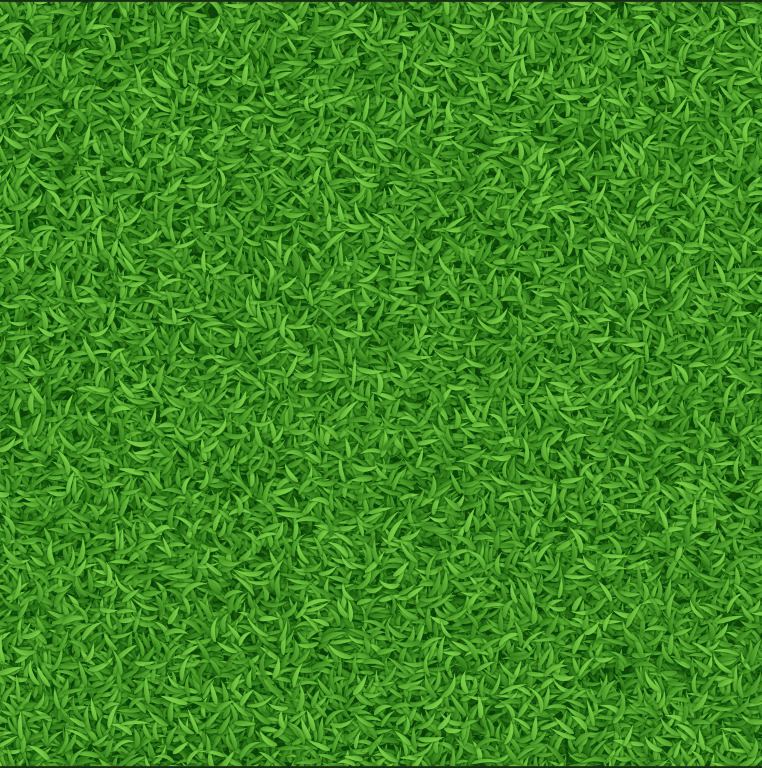
Reproduce this texture procedurally as a Shadertoy shader.

```glsl
// Dense lawn seen from above: curved, pointed grass blades in many layers.
// Each layer is a jittered grid with one blade per cell, painted from the
// dark bottom to the bright top; every blade shades what lies beneath it.

// Integer hash (PCG style), three values in 0..1
vec3 hash3(ivec3 cell) {
    uvec3 v = uvec3(cell + 512) * 1664525u + 1013904223u;
    v.x += v.y * v.z; v.y += v.z * v.x; v.z += v.x * v.y;
    v ^= v >> 16u;
    v.x += v.y * v.z; v.y += v.z * v.x; v.z += v.x * v.y;
    return vec3(v >> 8u) / 16777216.0;
}

// Bent blade along y: x = signed distance, y = 0 at root to 1 at tip,
// z = side of the midrib from -1 to 1
vec3 blade(vec2 p, float halfLength, float halfWidth, float bend) {
    float y = clamp(p.y / halfLength, -1.0, 1.0);
    float along = 0.5 + 0.5 * y;
    float slope = 2.0 * bend * y;
    float x = (p.x - bend * halfLength * (y * y - 0.35)) / sqrt(1.0 + slope * slope);
    float width = halfWidth * 2.6 * sqrt(along) * (1.0 - along);
    float d = length(vec2(x, p.y - y * halfLength)) - width;
    return vec3(d, along, clamp(x / halfWidth, -1.0, 1.0));
}

// Tone 0..1 to grass green, from deep shade to sunlit tip
vec3 grassColor(float tone) {
    vec3 t = pow(vec3(clamp(tone, 0.0, 1.08)), vec3(1.15, 0.9, 1.3));
    return mix(vec3(0.04, 0.24, 0.02), vec3(0.44, 0.76, 0.25), t);
}

void mainImage(out vec4 fragColor, in vec2 fragCoord) {
    const int LAYERS = 12;
    const float CELL = 0.024;
    float pixel = 1.0 / iResolution.y;
    vec2 uv = fragCoord * pixel;
    float tone = 0.05;

    for (int layer = 0; layer < LAYERS; layer++) {
        float height = float(layer) / float(LAYERS - 1);
        vec2 grid = uv / CELL + float(layer) * vec2(0.37, 0.61);
        ivec2 home = ivec2(floor(grid));

        for (int j = -1; j <= 1; j++)
        for (int i = -1; i <= 1; i++) {
            ivec2 cell = home + ivec2(i, j);
            vec3 place = hash3(ivec3(cell, layer));
            vec3 look = hash3(ivec3(cell, layer + 100));

            // Turn into the frame of the blade, tips mostly upward
            vec2 p = (grid - vec2(cell) - place.xy) * CELL;
            float angle = (place.z - 0.5) * 3.4;
            float c = cos(angle), s = sin(angle);
            p = vec2(c * p.x - s * p.y, s * p.x + c * p.y);

            vec3 b = blade(p, mix(0.012, 0.019, look.x),
                           mix(0.0024, 0.0036, fract(look.x * 7.3)),
                           (look.y - 0.5) * 0.75);

            // Soft contact shadow, then the blade itself
            tone *= 1.0 - 0.36 * (1.0 - smoothstep(-0.001, 0.004, b.x));
            float bladeTone = 0.2 + 0.65 * height + 0.44 * (look.z - 0.5)
                            + 0.32 * (b.y - 0.4) + 0.1 * b.z * sign(c + s);
            float cover = 1.0 - smoothstep(-0.7 * pixel, 0.7 * pixel, b.x);
            tone = mix(tone, bladeTone, cover);
        }
    }

    vec3 color = grassColor(tone);

    // Thin dark rim along the top and bottom edges
    float edge = min(uv.y, 1.0 - uv.y);
    color = mix(vec3(0.1, 0.17, 0.09), color, smoothstep(0.0015, 0.0035, edge));
    fragColor = vec4(color, 1.0);
}
```
